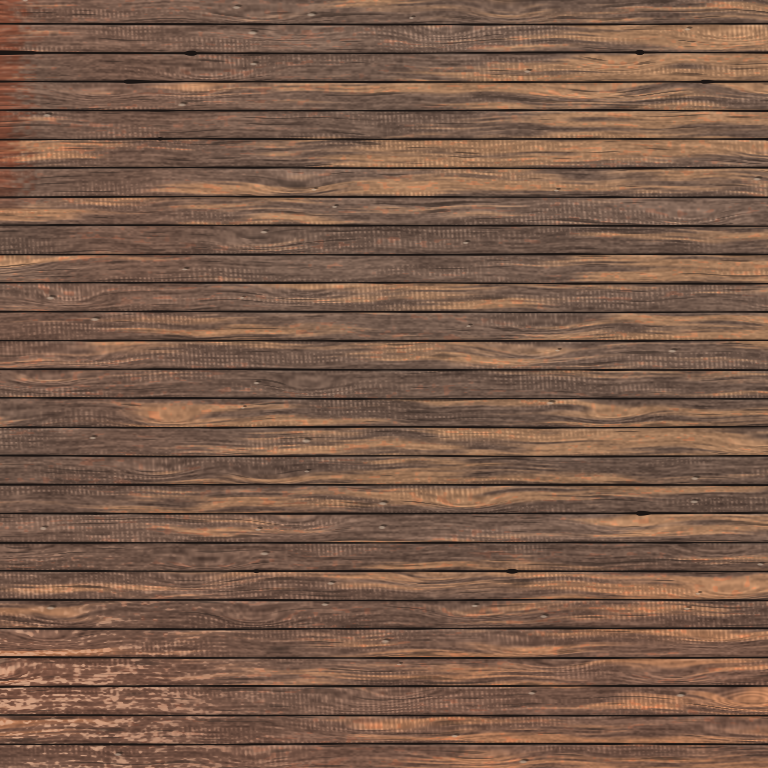
Reproduce this texture procedurally as a Shadertoy shader.

```glsl
// Weathered horizontal timber boards with knots, saw marks, worn paint and dark seams.

float hash(vec2 p) {
    vec3 q = fract(vec3(p.xyx) * vec3(0.1031, 0.1030, 0.0973));
    q += dot(q, q.yzx + 33.33);
    return fract((q.x + q.y) * q.z);
}

float noise(vec2 p) {
    vec2 i = floor(p), f = fract(p);
    f = f * f * (3.0 - 2.0 * f);
    vec2 e = vec2(0.0, 1.0);
    return mix(mix(hash(i), hash(i + e.yx), f.x),
               mix(hash(i + e.xy), hash(i + e.yy), f.x), f.y);
}

// Sum of the knot swellings around a point; p.y runs 0..1 over the board.
float knots(vec2 p, float row) {
    float sum = 0.0, cellWidth = 6.5;
    for (int i = -1; i <= 1; i++) {
        vec2 cell = vec2(floor(p.x / cellWidth) + float(i), row + 60.0);
        vec2 center = vec2((cell.x + hash(cell)) * cellWidth, 0.2 + 0.6 * hash(cell + 17.0));
        vec2 d = (p - center) * vec2(0.65, 2.8);
        sum += step(0.5, hash(cell + 41.0)) * exp(-dot(d, d));
    }
    return sum;
}

// Sparse cellular specks: x is the pale chip, y the dark dent beside it.
vec2 chips(vec2 p, float row) {
    vec2 cell = vec2(floor(p.x / 2.5), row + 90.0);
    vec2 center = vec2((cell.x + 0.25 + 0.5 * hash(cell)) * 2.5, 0.12 + 0.76 * hash(cell + 7.0));
    float size = 0.04 + 0.04 * hash(cell + 23.0);
    vec2 d = (p - center) * vec2(0.4, 1.0);
    float present = step(0.8, hash(cell + 31.0));
    return present * vec2(smoothstep(size, size * 0.3, length(d)),
                          smoothstep(size, size * 0.3, length(d - vec2(0.03, 0.06))));
}

void mainImage(out vec4 fragColor, in vec2 fragCoord) {
    const float boardHeight = 0.0375;
    vec2 uv = fragCoord / iResolution.y;
    vec2 p = (uv - vec2(0.0, 0.03125)) / boardHeight;
    float pixel = 1.0 / (iResolution.y * boardHeight);
    p.y += 0.04 * (noise(vec2(uv.x * 4.0, floor(p.y + 0.5) + 50.0)) - 0.5);
    float row = floor(p.y);
    float f = p.y - row;
    float seed = hash(vec2(row + 30.0, 5.0));
    vec2 shift = vec2(seed * 90.0, row * 31.0 + 60.0);

    // Grain: fibres, streaks and rings, all bent around the knots
    float knot = knots(vec2(p.x, f), row);
    float bend = 0.15 * sin(p.x * 0.7 + row * 2.0) + 0.08 * sin(p.x * 1.9 + row);
    vec2 board = vec2(p.x, f + 0.3 * bend + 0.25 * knot);
    float fibre = noise(board * vec2(0.9, 15.0) + shift);
    float streak = noise(board * vec2(0.3, 6.0) + shift + 200.0);
    float fleck = noise(board * vec2(4.5, 12.0) + shift + 400.0);
    float grit = noise(board * vec2(9.0, 17.0) + shift + 500.0);
    float rings = sin(6.283 * (4.5 * board.y + 2.2 * knot + 1.2 * streak));

    // Pale bare wood, stronger on certain boards and toward the right
    float bias = 0.06 * cos(3.1416 * row) + 0.07 * cos(0.6283 * (row - 2.0));
    float bare = noise(vec2(p.x * 0.13, row * 7.3 + f * 1.3 + 70.0)) + bias;
    bare += 0.3 * (uv.x - 0.5) + 0.55 * (streak - 0.5) + 0.3 * (fibre - 0.5) + 0.12 * knot;
    bare = smoothstep(0.55, 0.95, bare);

    float tone = 0.38 + 0.10 * (seed - 0.5) + 0.25 * bare;
    tone += 0.25 * (fibre - 0.5) + 0.15 * (streak - 0.5);
    tone += 0.16 * (fleck - 0.5) + 0.16 * (grit - 0.5);
    tone += rings * (0.025 + 0.07 * min(knot, 1.0)) + 0.06 * min(knot, 1.0);

    // Saw marks: short upright ticks that break up along the board
    float sawArea = smoothstep(0.4, 0.8, noise(board * vec2(0.3, 2.5) + shift + 600.0));
    float saw = sin(p.x * 38.0 + 2.5 * sin(p.x * 1.7 + row) + 3.0 * f);
    tone += 0.16 * sawArea * saw * smoothstep(0.25, 0.85, fibre * 0.5 + grit * 0.5);

    vec3 color = mix(vec3(0.22, 0.168, 0.145), vec3(0.74, 0.60, 0.51), clamp(tone, 0.0, 1.1));
    color *= mix(vec3(1.0), vec3(1.06, 0.99, 0.87), bare);

    // Reddish stain at the left and over the lower boards
    float cloud = noise(uv * vec2(5.0, 9.0) + 20.0);
    float stain = 0.45 * smoothstep(0.5, 0.0, uv.x) * cloud;
    stain += 0.55 * smoothstep(0.42, 0.1, uv.y) * (0.4 + 0.6 * cloud);
    stain += 0.6 * smoothstep(0.62, 0.85, fleck) * smoothstep(0.4, 0.7, streak);
    color *= mix(vec3(1.0), vec3(1.12, 0.94, 0.87), clamp(stain, 0.0, 1.0));
    float redEdge = smoothstep(0.05, 0.0, uv.x + 0.05 * (fleck - 0.5)) * smoothstep(0.70, 0.78, uv.y);
    color = mix(color, vec3(0.50, 0.26, 0.18) * (0.75 + 0.5 * fibre), 0.65 * redEdge);

    // Pinkish flaking at the lower left
    float wearArea = smoothstep(0.48, 0.05, uv.x) * smoothstep(0.36, 0.08, uv.y);
    float flakes = 0.3 * fleck + 0.25 * grit + 0.25 * fibre + 0.2 * streak + 0.2 * (cloud - 0.5);
    flakes = smoothstep(0.52, 0.70, flakes);
    color = mix(color, vec3(0.82, 0.64, 0.52), 0.8 * flakes * wearArea);

    // Thin dark splits along the fibres
    float crack = smoothstep(0.80, 0.95, noise(board * vec2(0.6, 14.0) + shift + 800.0));
    color = mix(color, vec3(0.19, 0.15, 0.13), 0.5 * crack);

    // Chips and dents
    vec2 chip = chips(vec2(p.x, f), row);
    color = mix(color, vec3(0.15, 0.12, 0.10), 0.6 * chip.y);
    color = mix(color, vec3(0.74, 0.66, 0.58), 0.6 * chip.x);

    // Seams: lit upper edge, soft shade and a dark gap with rare broken spots
    float seamId = floor(p.y + 0.5) + 40.0;
    float edge = min(f, 1.0 - f);
    float ragged = noise(vec2(p.x * 0.9, seamId * 3.0));
    float broken = smoothstep(0.94, 0.99, ragged) * step(0.7, hash(vec2(seamId, 3.0)));
    float gap = 0.018 + 0.022 * ragged + 0.05 * broken;
    float lit = smoothstep(0.87, 0.93, f) * smoothstep(0.4, 0.8, noise(vec2(p.x * 0.5, row + 500.0)));
    color += 0.09 * lit * vec3(1.0, 0.9, 0.8);
    color *= 0.84 + 0.16 * smoothstep(0.02, 0.13, edge);
    color = mix(vec3(0.10, 0.078, 0.07), color, smoothstep(gap - 0.6 * pixel, gap + 0.6 * pixel, edge));

    fragColor = vec4(clamp(color * 1.05, 0.0, 1.0), 1.0);
}
```
